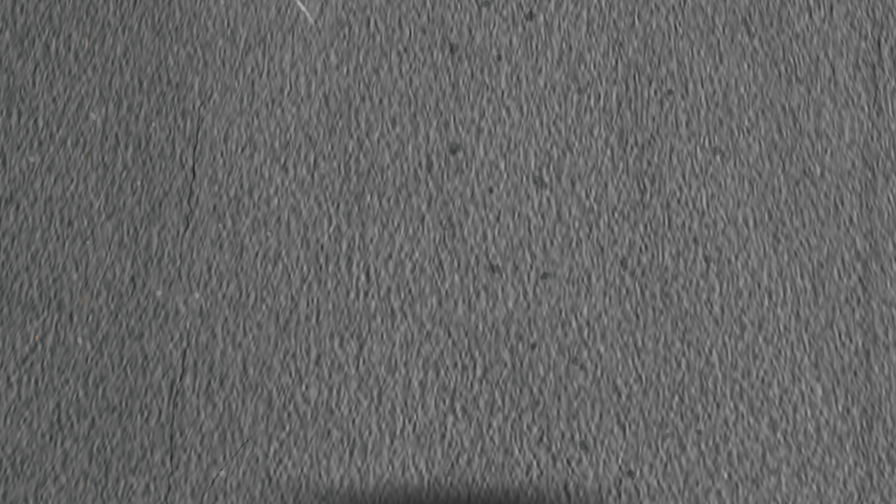
Give the GLSL for this texture, as a WebGL 1 fragment shader.

```glsl
precision highp float;
uniform vec2 u_resolution;

// Lengths are in canvas heights.
const vec2 GRAIN_SIZE = vec2(0.0057, 0.0135);
const vec2 GRAIN_RELIEF = vec2(1.15, 0.0);
const float RELIEF_BALANCE = 0.72;
const float GRAIN_CONTRAST = 0.205;
const float GRAIN_WOBBLE = 0.004;
const float CLUMP_CONTRAST = 0.05;
const float FAN = 0.2;
const float SPOT_CELL = 0.085;
const float SPOT_CHANCE = 0.24;
const float SPOT_DEPTH = 0.13;
const float FLECK_CELL = 0.12;
const float FLECK_CHANCE = 0.22;
const float CRACK_WIDTH = 0.0038;
const float CRACK_DEPTH = 0.16;
const float BASE_TONE = 0.408;
const vec3 DARK_TINT = vec3(0.985, 1.015, 0.995);
const vec3 LIGHT_TINT = vec3(1.0, 1.0, 1.0);
const vec3 LEAF_COLOR = vec3(0.66, 0.47, 0.33);
const vec3 CHALK_COLOR = vec3(0.78, 0.78, 0.77);
const vec3 SHADOW_COLOR = vec3(0.17, 0.17, 0.175);

float hash(vec2 p) {
  return fract(sin(dot(p, vec2(127.1, 311.7))) * 43758.5453);
}

float noise(vec2 p) {
  vec2 i = floor(p);
  vec2 f = fract(p);
  f = f * f * (3.0 - 2.0 * f);
  float low = mix(hash(i), hash(i + vec2(1.0, 0.0)), f.x);
  float high = mix(hash(i + vec2(0.0, 1.0)), hash(i + vec2(1.0, 1.0)), f.x);
  return mix(low, high, f.y);
}

// Side-lit relief: a lit flank beside a darker one, centered on zero
float relief(vec2 q) {
  return noise(q) - 0.5 - RELIEF_BALANCE * (noise(q + GRAIN_RELIEF) - 0.5);
}

// Upright stone grains from two crossed layers
float grain(vec2 p) {
  p.x += GRAIN_WOBBLE * (noise(p * vec2(55.0, 45.0)) - 0.5);
  vec2 q = p / GRAIN_SIZE;
  float first = relief(mat2(1.0, 0.16, 0.12, 1.0) * q + 17.0);
  float second = relief(mat2(1.1, -0.21, -0.14, 1.05) * q + 71.0);
  return 0.75 * (first + second);
}

// Sparse soft dots, one at most in each cell
float scatter(vec2 p, float cell, float chance, vec2 radius, float seed) {
  vec2 q = p / cell;
  vec2 id = floor(q) + seed;
  vec2 center = 0.25 + 0.5 * vec2(hash(id + 3.1), hash(id + 8.7));
  vec2 d = (fract(q) - center) * cell / radius;
  d /= 0.5 + 0.6 * hash(id + 5.3);
  float ragged = 0.8 * (noise(p * 160.0) - 0.5);
  return step(hash(id), chance) * (1.0 - smoothstep(0.4, 1.25, length(d) + ragged));
}

// Wandering upright crack that fades at both ends
float crack(vec2 p, float x, float lean, float bottom, float top) {
  float t = (p.y - bottom) / (top - bottom);
  float path = x + lean * t * t + 0.022 * (noise(vec2(p.y * 14.0, x * 90.0)) - 0.5)
             + 0.008 * (noise(vec2(p.y * 60.0, x * 50.0)) - 0.5);
  float ends = smoothstep(0.0, 0.12, t) * (1.0 - smoothstep(0.8, 1.0, t));
  float broken = 0.35 + 0.65 * noise(vec2(p.y * 35.0, x * 30.0));
  return ends * broken * (1.0 - smoothstep(0.2, 1.0, abs(p.x - path) / CRACK_WIDTH));
}

// Broad wear: dark left lane, pale middle, faint lengthwise streaks
float wear(vec2 p, float fanX) {
  float tone = mix(-0.045, 0.008, smoothstep(0.1, 0.8, p.x));
  tone += 0.025 * (noise(vec2(fanX * 9.0, p.y * 1.3)) - 0.5);
  tone += 0.012 * (noise(p * vec2(6.0, 4.0) + 31.0) - 0.5);
  float seam = 1.735 + 0.015 * noise(vec2(p.y * 9.0, 4.0)) - 0.03 * (1.0 - p.y);
  tone -= 0.035 * (1.0 - smoothstep(0.0, 0.025, abs(p.x - seam)));
  return tone;
}

void main() {
  vec2 p = gl_FragCoord.xy / u_resolution.y;
  float aspect = u_resolution.x / u_resolution.y;
  float side = p.x - 0.5 * aspect;
  vec2 road = vec2(side * (1.0 + FAN * p.y) + 1.0, p.y);

  // Oil spots
  float spotZone = smoothstep(0.65, 0.95, p.x) * (1.0 - smoothstep(1.35, 1.65, p.x));
  float spots = spotZone * scatter(p, SPOT_CELL, SPOT_CHANCE, vec2(0.010, 0.013), 12.0);

  // Grain and clumps over wear, strongest in the middle
  float middle = smoothstep(0.3, 0.9, p.x) * (1.0 - 0.4 * smoothstep(1.1, 1.6, p.x));
  float tone = BASE_TONE + wear(p, road.x) - SPOT_DEPTH * spots;
  tone += CLUMP_CONTRAST * (noise(road * vec2(70.0, 45.0)) - 0.5);
  tone += grain(road) * GRAIN_CONTRAST * mix(0.85, 1.1, middle) * (1.0 - 0.4 * spots);

  // Cracks
  float cracks = crack(p, 0.365, 0.065, 0.45, 0.86);
  cracks = max(cracks, crack(p, 0.325, 0.06, -0.06, 0.36));
  cracks = max(cracks, 0.7 * crack(p, 0.40, 0.13, -0.05, 0.16));
  tone -= CRACK_DEPTH * cracks;

  vec3 color = tone * mix(DARK_TINT, LIGHT_TINT, smoothstep(0.25, 0.45, tone));

  // Leaf flecks at the left edge, pale chips in the left lane
  float leaves = scatter(p, FLECK_CELL, FLECK_CHANCE, vec2(0.005, 0.010), 41.0);
  color = mix(color, LEAF_COLOR, 0.8 * leaves * (1.0 - smoothstep(0.1, 0.2, p.x)));
  float chips = scatter(p, FLECK_CELL, FLECK_CHANCE, vec2(0.006, 0.008), 63.0);
  color = mix(color, CHALK_COLOR, 0.35 * chips * (1.0 - smoothstep(0.5, 0.8, p.x)));

  // Chalk scrape at the top edge
  float scrape = abs(p.x - 0.59 - 0.7 * (1.0 - p.y)) + 0.006 * noise(p * 120.0);
  float scrapeMask = (1.0 - smoothstep(0.003, 0.011, scrape)) * smoothstep(0.94, 0.975, p.y);
  color = mix(color, CHALK_COLOR, 0.75 * scrapeMask);

  // Soft shadow along the bottom edge
  float shadowSpan = smoothstep(0.42, 0.85, p.x) * (1.0 - smoothstep(0.95, 1.35, p.x));
  float shadow = shadowSpan * (1.0 - smoothstep(-0.01, 0.065, p.y));
  color = mix(color, SHADOW_COLOR, 0.85 * shadow);

  gl_FragColor = vec4(clamp(color, 0.0, 1.0), 1.0);
}
```
